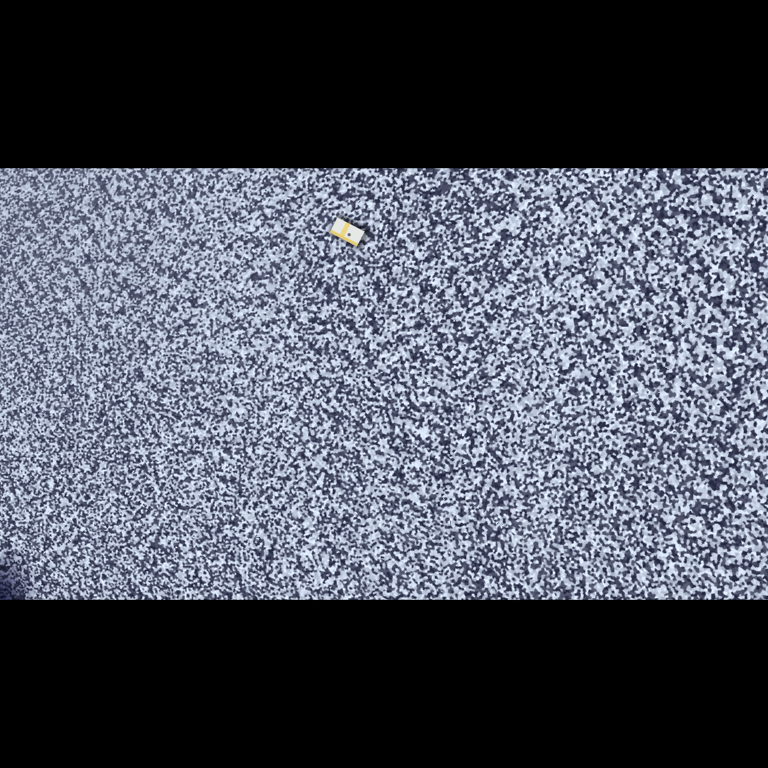
This texture is drawn by a WebGL 1 fragment shader. Its source:

```glsl
precision highp float;
// Speckled blue-grey rubber floor in a wide band between black bars, with a small packet on it.
uniform vec2 u_resolution;

float hash(vec2 p) {
  return fract(sin(dot(p, vec2(12.9898, 78.233))) * 43758.5453);
}

float valueNoise(vec2 p) {
  vec2 i = floor(p), f = fract(p);
  f = f * f * (3.0 - 2.0 * f);
  return mix(mix(hash(i), hash(i + vec2(1.0, 0.0)), f.x),
             mix(hash(i + vec2(0.0, 1.0)), hash(i + 1.0), f.x), f.y);
}

// Tone of the nearest flake: either dark or light, each with some spread
float flakeTone(vec2 p, float lightShare) {
  vec2 cell = floor(p);
  vec2 nearest = cell;
  float best = 9.0;
  for (int y = -1; y <= 1; y++) {
    for (int x = -1; x <= 1; x++) {
      vec2 c = cell + vec2(float(x), float(y));
      vec2 d = c + vec2(hash(c), hash(c + 57.3)) - p;
      float dist = dot(d, d);
      if (dist < best) {
        best = dist;
        nearest = c;
      }
    }
  }
  float spread = hash(nearest + 19.7);
  float isLight = step(hash(nearest + 83.1), lightShare);
  return mix(0.3 * spread, 0.7 + 0.34 * spread, isLight);
}

// Flakes grow towards the right, as the floor comes nearer
vec2 floorCoords(vec2 p) {
  float depth = p.x + 1.4;
  return 590.0 * vec2(log(depth), (p.y - 0.5) / depth);
}

float boxDistance(vec2 p, vec2 halfSize) {
  vec2 d = abs(p) - halfSize;
  return length(max(d, 0.0)) + min(max(d.x, d.y), 0.0);
}

float cover(float dist) {
  return 1.0 - smoothstep(-0.001, 0.001, dist);
}

vec3 floorColor(vec2 p) {
  float patches = valueNoise(p * 9.0) - 0.5;
  float lightShare = 0.53 + 0.1 * patches;

  // Average a small neighbourhood for soft flake edges
  float tone = 0.0;
  for (int y = -1; y <= 1; y++) {
    for (int x = -1; x <= 1; x++) {
      vec2 offset = vec2(float(x), float(y)) * 0.0007;
      tone += flakeTone(floorCoords(p + offset), lightShare) / 9.0;
    }
  }

  // Pale haze at the upper left, shade in the lower left corner
  float haze = (1.0 - smoothstep(0.0, 0.55, p.x)) * smoothstep(0.3, 0.75, p.y);
  tone = mix(tone, 0.62, 0.25 * haze);
  vec3 color = mix(vec3(0.13, 0.14, 0.24), vec3(0.88, 0.93, 1.0), tone);
  float corner = length((p - vec2(0.0, 0.22)) * vec2(1.0, 0.7));
  return color * mix(vec3(0.25, 0.25, 0.4), vec3(1.0), smoothstep(0.0, 0.06, corner));
}

// Plain white packet with yellow stripes and a soft shadow
vec3 addPacket(vec3 color, vec2 p) {
  vec2 q = p - vec2(0.452, 0.698);
  float c = cos(0.48), s = sin(0.48);
  q = vec2(c * q.x - s * q.y, s * q.x + c * q.y);
  float shadow = smoothstep(0.008, 0.0, boxDistance(q - vec2(0.003, 0.002), vec2(0.02, 0.011)));
  color *= 1.0 - 0.45 * shadow;
  vec3 paper = vec3(0.9, 0.91, 0.9);
  paper = mix(paper, vec3(0.93, 0.84, 0.5), cover(abs(q.x + 0.004) - 0.003));
  paper = mix(paper, vec3(0.9, 0.8, 0.45), cover(abs(q.y + 0.009) - 0.002));
  paper = mix(paper, vec3(0.4, 0.38, 0.4), cover(length(q - vec2(0.004, -0.002)) - 0.002));
  return mix(color, paper, cover(boxDistance(q, vec2(0.02, 0.011))));
}

void main() {
  vec2 p = gl_FragCoord.xy / u_resolution;
  vec3 color = addPacket(floorColor(p), p);
  float band = cover(abs(p.y - 0.5) - 0.281);
  gl_FragColor = vec4(color * band, 1.0);
}
```
